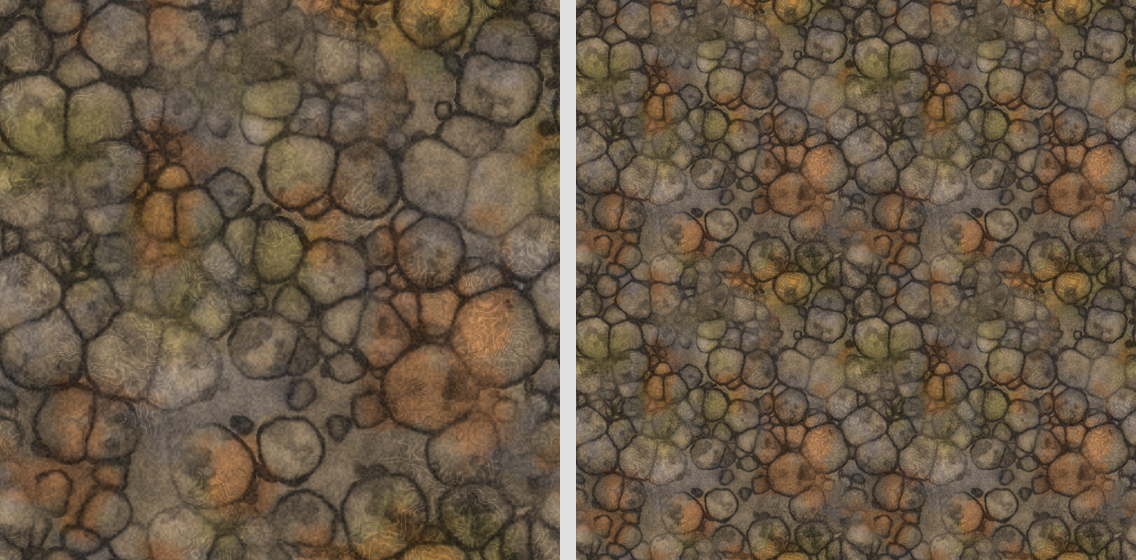
Left: one tile. Right: repeated 2 by 2.
A WebGL 2 fragment shader for this texture:

```glsl
#version 300 es
precision highp float;
precision highp int;

#define WARP 0.022        // irregularity of stone outlines
#define MUD_DEPTH 0.0075  // how far mud rises over the stones
#define SEAM_WIDTH 0.0036
#define SEAM_DARK 0.78
#define ROUNDING 260.0    // higher gives sharper stone corners
#define GRAIN 0.20
#define SHADOW vec3(0.17, 0.15, 0.13)
#define LIGHT vec3(0.72, 0.62, 0.49)

uniform vec2 u_resolution;
out vec4 fragColor;

ivec2 wrapCell(ivec2 c, int n) { return (c + 4 * n) % n; }

vec3 hash(ivec2 c, int seed) {
    uvec3 v = uvec3(uint(c.x), uint(c.y), uint(seed)) * 1664525u + 1013904223u;
    v.x += v.y * v.z; v.y += v.z * v.x; v.z += v.x * v.y;
    v ^= v >> 16u;
    v.x += v.y * v.z; v.y += v.z * v.x; v.z += v.x * v.y;
    return vec3(v >> 8u) / 16777216.0;
}

// Value noise that repeats once per unit of uv.
float noise(vec2 uv, int n, int seed) {
    vec2 p = uv * float(n), f = fract(p);
    ivec2 c = ivec2(floor(p));
    f = f * f * f * (f * (f * 6.0 - 15.0) + 10.0);
    float a = hash(wrapCell(c, n), seed).x;
    float b = hash(wrapCell(c + ivec2(1, 0), n), seed).x;
    float d = hash(wrapCell(c + ivec2(0, 1), n), seed).x;
    float e = hash(wrapCell(c + ivec2(1, 1), n), seed).x;
    return mix(mix(a, b, f.x), mix(d, e, f.x), f.y);
}

float fbm(vec2 uv, int n, int seed) {
    float sum = 0.0, gain = 0.533;
    for (int i = 0; i < 4; i++) {
        sum += gain * noise(uv, n, seed + i);
        n *= 2;
        gain *= 0.5;
    }
    return sum;
}

int gridSize(int layer) { return layer == 0 ? 7 : layer == 1 ? 12 : 23; }

// Centre and radius of the stone in a cell.
vec3 stone(ivec2 cell, int layer) {
    int n = gridSize(layer);
    vec3 h = hash(wrapCell(cell, n), 11 + layer);
    return vec3(vec2(cell) + 0.5 + 0.85 * (h.xy - 0.5), mix(0.32, 0.66, h.z)) / float(n);
}

ivec2 neighbour(vec2 p, int layer, int j) {
    return ivec2(floor(p * float(gridSize(layer)))) + ivec2(j % 3 - 1, j / 3 - 1);
}

float bulge(vec2 p, vec3 s) {
    vec2 d = p - s.xy;
    return s.z * s.z - dot(d, d);
}

void main() {
    vec2 uv = gl_FragCoord.xy / u_resolution;
    vec2 p = uv + WARP * (vec2(fbm(uv, 11, 40), fbm(uv, 11, 50)) - 0.5);
    p += 0.004 * (vec2(noise(uv, 60, 45), noise(uv, 60, 55)) - 0.5);

    // Highest stone at this point
    float best = -1.0;
    vec3 top = vec3(0.0), id = vec3(0.0);
    for (int k = 0; k < 3; k++)
        for (int j = 0; j < 9; j++) {
            ivec2 cell = neighbour(p, k, j);
            vec3 s = stone(cell, k);
            float v = bulge(p, s);
            if (v > best) {
                best = v;
                top = s;
                id = hash(wrapCell(cell, gridSize(k)), 21 + k);
            }
        }

    // Rounded distance to the nearest seam
    float mudLevel = MUD_DEPTH * (fbm(uv, 5, 60) - 0.43);
    float rise = best - mudLevel;
    float sum = exp(-ROUNDING * max(rise, 0.0) / (2.0 * top.z));
    for (int k = 0; k < 3; k++)
        for (int j = 0; j < 9; j++) {
            vec3 s = stone(neighbour(p, k, j), k);
            float gap = length(s.xy - top.xy);
            if (gap > 0.0001) sum += exp(-ROUNDING * (best - bulge(p, s)) / (2.0 * gap));
        }
    float edge = max(-log(sum) / ROUNDING, 0.0);
    float reach = rise / (2.0 * max(length(p - top.xy), 0.01));
    float onStone = smoothstep(-0.0015, 0.0015, reach);
    float bare = smoothstep(0.34, 0.56, fbm(uv, 6, 70));

    // Domed stones and flat mud
    float blotch = fbm(uv, 22, 80), patches = fbm(uv, 13, 90);
    float dome = 1.0 - exp(-edge / 0.014);
    float stoneTone = mix(mix(0.46, 0.30, bare), 0.66, dome) + 0.16 * (id.x - 0.5);
    stoneTone += 0.07 * dot((p - top.xy) / top.z, vec2(-0.3, 0.8));
    stoneTone += dome * (0.75 * (patches - 0.5) - 0.34 * smoothstep(0.52, 0.74, blotch));
    float crack = smoothstep(0.022, 0.0, abs(fbm(uv, 9, 100) - 0.5));
    stoneTone -= 0.16 * crack * smoothstep(0.45, 0.65, patches);
    float mudTone = 0.49 + 0.5 * (patches - 0.5) - 0.2 * bare * exp(min(reach, 0.0) / 0.008);
    float tone = mix(mudTone, stoneTone, onStone);

    // Curled mineral streaks, different on every stone
    int seed = 200 + int(id.y * 900.0) * int(onStone > 0.5);
    vec2 curl = uv + 0.02 * (vec2(noise(uv, 28, seed + 5), noise(uv, 28, seed + 6)) - 0.5);
    float wave = sin(38.0 * fbm(curl, 13, seed));
    float veined = smoothstep(0.47, 0.66, fbm(uv, 8, 110) + 0.12 * (id.z - 0.5));
    tone += veined * (0.24 * pow(1.0 - abs(wave), 2.0) - 0.07);

    // Seams and grain
    float seamGap = mix(max(-reach, 0.0), edge, onStone) / SEAM_WIDTH;
    tone *= 1.0 - SEAM_DARK * mix(0.3, 1.0, bare) * exp(-seamGap * seamGap);
    tone += GRAIN * (noise(uv, 250, 120) - 0.5) + 0.8 * GRAIN * (fbm(uv, 64, 130) - 0.5);
    vec3 colour = mix(SHADOW, LIGHT, clamp(tone, -0.15, 1.15));

    // Rust, moss and cool mineral tints
    float rust = smoothstep(0.53, 0.74, fbm(uv, 7, 140));
    float moss = smoothstep(0.52, 0.72, fbm(uv, 4, 150));
    float cool = smoothstep(0.54, 0.70, fbm(uv, 10, 160));
    colour *= mix(vec3(1.0), vec3(1.14, 0.95, 0.80), rust);
    colour *= mix(vec3(1.0), vec3(0.97, 0.99, 0.78), moss);
    colour *= mix(vec3(1.0), vec3(0.97, 1.01, 1.13), cool);
    fragColor = vec4(colour, 1.0);
}
```
